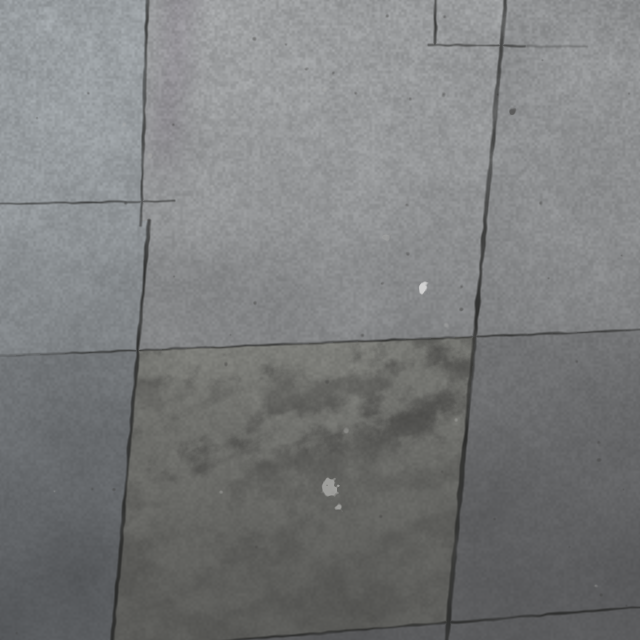
Give the GLSL for this texture, as a three.js fragment shader.

```glsl
// Worn grey paving slabs seen at a slight slant: three columns with uneven joints.
// Joints are distances to segments; slab tone, grime and grain are layered value
// noise, and hashed cells scatter pale chips and dark pits over the stone.
varying vec2 vUv;

const vec3 STONE_FAR = vec3(0.606, 0.614, 0.620);
const vec3 STONE_NEAR = vec3(0.352, 0.355, 0.362);
const vec3 GRIME = vec3(0.250, 0.248, 0.242);
const vec3 OLIVE = vec3(1.015, 1.01, 0.96);
const vec3 MAUVE = vec3(0.92, 0.895, 0.92);
const vec3 JOINT = vec3(0.170, 0.172, 0.168);
const vec3 CHIP = vec3(0.70, 0.70, 0.69);
const float WIDE = 0.0026;    // half width of upright joints
const float THIN = 0.0015;    // half width of level joints
const float SOFT = 0.0022;    // edge smoothing
const float GRAIN = 0.066;

float hash(vec2 p) {
  vec3 q = fract(p.xyx * 0.1031);
  q += dot(q, q.yzx + 33.33);
  return fract((q.x + q.y) * q.z);
}

float noise(vec2 p) {
  vec2 i = floor(p), f = fract(p);
  f = f * f * (3.0 - 2.0 * f);
  return mix(mix(hash(i), hash(i + vec2(1, 0)), f.x),
             mix(hash(i + vec2(0, 1)), hash(i + 1.0), f.x), f.y);
}

float fbm(vec2 p) {
  float sum = 0.0, amp = 0.5;
  for (int i = 0; i < 5; i++) {
    sum += amp * noise(p);
    p = mat2(1.6, 1.2, -1.2, 1.6) * p + 7.3;
    amp *= 0.5;
  }
  return sum;
}

float seam(vec2 p, vec2 a, vec2 b, float halfWidth) {
  vec2 ab = b - a;
  float t = clamp(dot(p - a, ab) / dot(ab, ab), 0.0, 1.0);
  return 1.0 - smoothstep(halfWidth - SOFT, halfWidth + SOFT, length(p - a - ab * t));
}

// Irregular round mark
float blot(vec2 p, vec2 centre, float radius) {
  float d = length(p - centre) + radius * 1.2 * (noise(p * 170.0) - 0.5);
  return 1.0 - smoothstep(radius - SOFT, radius + SOFT, d);
}

// One randomly placed mark in some cells of a grid
float scatter(vec2 p, float cells, float chance, float radius) {
  vec2 id = floor(p * cells);
  vec2 spot = 0.25 + 0.5 * vec2(hash(id + 11.0), hash(id + 47.0));
  float size = radius * (0.3 + 0.7 * hash(id + 83.0));
  return step(hash(id), chance) * blot(p, (id + spot) / cells, size);
}

void main() {
  vec2 p = vUv;

  // Which slab: column from the upright joints, row from the level ones
  float leftX = p.y > 0.655 ? 0.202 + 0.0286 * p.y : 0.176 + 0.087 * p.y;
  float rightX = 0.698 + 0.094 * p.y;
  float column = step(leftX, p.x) + step(rightX, p.x);
  float middle = step(leftX, p.x) * step(p.x, rightX);
  float bedY = 0.4435 + 0.041 * p.x;
  float lower = step(p.y, bedY);
  float row = lower + step(p.y, 0.08 * p.x - 0.029);
  row -= step(0.682, p.y) * step(column, 0.5);

  // Light falling off towards the viewer, and slab tone
  float light = smoothstep(-0.25, 0.97, p.y) - 0.19 * lower - 0.17 * step(1.5, column) * p.y;
  vec3 col = mix(STONE_NEAR, STONE_FAR, clamp(light, 0.0, 1.0));
  col *= 0.985 + 0.03 * hash(vec2(column, row) + 5.0);
  col *= mix(vec3(1.0), vec3(0.98, 1.0, 1.012), step(column, 0.5));
  col *= 0.93 + 0.14 * fbm(p * 9.0);

  // Mottled, streaked grime on the lower middle slab, mauve stain on the upper one
  float stained = middle * lower * step(row, 1.5);
  vec2 streak = vec2(p.x * 9.0 + p.y * 3.0, p.y * 22.0 - p.x * 7.0);
  float dirt = smoothstep(0.40, 0.66, 0.6 * fbm(streak + 3.0) + 0.4 * fbm(p * 38.0));
  float bands = exp(-pow((p.y - 0.25 - 0.16 * p.x) / 0.05, 2.0))
              + exp(-pow((p.y - bedY + 0.025) / 0.03, 2.0));
  col *= mix(vec3(1.0), OLIVE * 1.04, stained);
  col = mix(col, GRIME, stained * dirt * clamp(0.24 + 0.42 * bands, 0.0, 0.66));
  float trail = (p.x - 0.205 - 0.085 * p.y + 0.02 * fbm(p * 18.0)) / 0.03;
  col *= mix(vec3(1.0), MAUVE, 0.85 * middle * exp(-trail * trail) * smoothstep(0.68, 0.82, p.y));

  // Grain, coarser and stronger on the far slabs
  float grain = 0.55 * noise(p * 240.0) + 0.3 * noise(p * 115.0 + 9.0) + 0.15 * noise(p * 50.0);
  col *= 1.0 + GRAIN * (2.0 * grain - 1.0) * (0.8 + 0.9 * p.y);

  // Pits and chips
  col = mix(col, GRIME, 0.45 * scatter(p, 24.0, 0.07, 0.0026));
  col = mix(col, GRIME, 0.6 * blot(p, vec2(0.800, 0.826), 0.005));
  col = mix(col, CHIP, 0.4 * scatter(p + 0.37, 19.0, 0.02, 0.0035));
  float chips = max(blot(p, vec2(0.515, 0.238), 0.012), blot(p, vec2(0.530, 0.208), 0.005));
  chips = max(chips, 0.5 * blot(p, vec2(0.604, 0.629), 0.006));
  col = mix(col, CHIP, 0.75 * chips);
  col = mix(col, vec3(0.82), blot(p, vec2(0.662, 0.549), 0.007));

  // Joints, with ragged edges and broken dirt filling
  vec2 q = p + 0.002 * (vec2(noise(p * 70.0), noise(p * 70.0 + 31.0)) - 0.5);
  float wear = 0.65 + 0.7 * noise(p * 40.0);
  float wide = WIDE * wear, thin = THIN * wear;
  float upright = seam(q, vec2(0.231, 1.02), vec2(0.220, 0.648), wide * 0.85);
  upright = max(upright, seam(q, vec2(0.233, 0.655), vec2(0.174, -0.02), wide));
  upright = max(upright, seam(q, vec2(0.792, 1.02), vec2(0.696, -0.02), wide * 1.2));
  upright = max(upright, seam(q, vec2(0.680, 1.02), vec2(0.680, 0.931), wide * 0.8));
  float level = seam(q, vec2(-0.02, 0.681), vec2(0.273, 0.686), thin);
  level = max(level, seam(q, vec2(-0.02, 0.443), vec2(1.02, 0.485), thin) * (0.5 + 0.5 * smoothstep(0.08, 0.13, p.x)));
  level = max(level, seam(q, vec2(0.330, -0.003), vec2(1.02, 0.053), thin * 1.2));
  level = max(level, seam(q, vec2(0.670, 0.930), vec2(0.820, 0.928), thin));
  level = max(level, 0.4 * seam(q, vec2(0.820, 0.928), vec2(0.918, 0.927), thin));
  float fill = 0.42 + 0.45 * noise(p * 28.0 + 4.0) + 0.25 * (1.0 - p.y);
  col = mix(col, JOINT, clamp(fill, 0.0, 1.0) * max(upright, 0.9 * level));

  gl_FragColor = vec4(col, 1.0);
}
```
